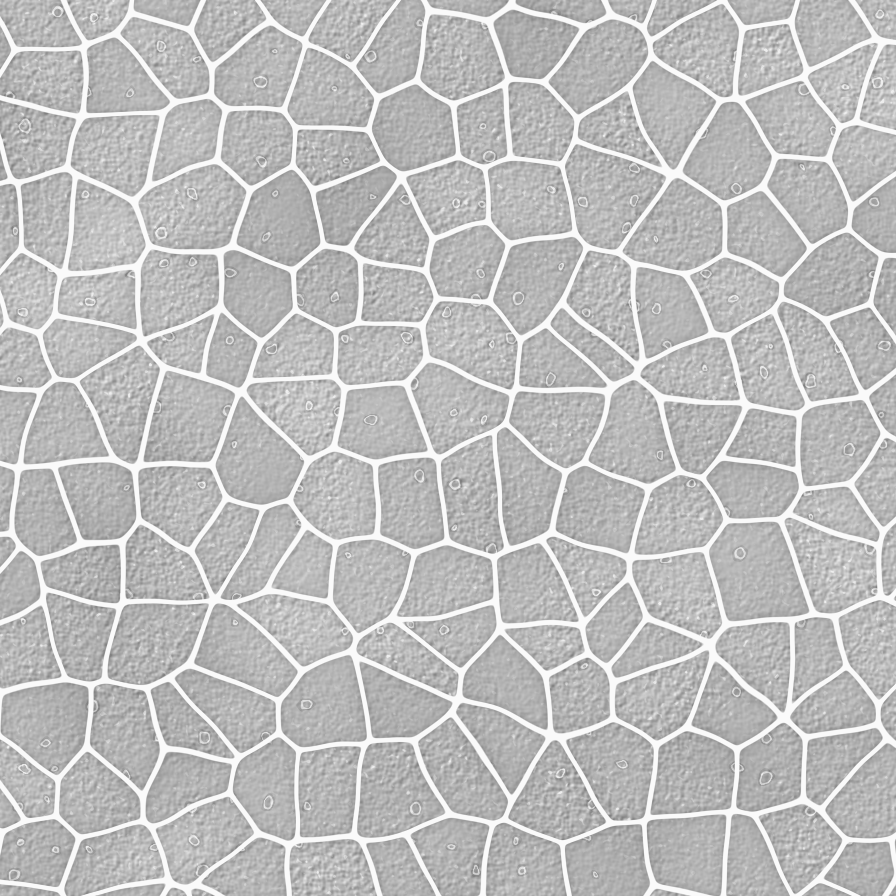
Write a three.js fragment shader that draws this texture.

```glsl
// Grey stone paving with pale joints: a jittered Voronoi diagram, slightly warped,
// gives rounded stones. Embossed gradient noise makes their rough grain, and a
// scattered grid of small oval rings adds pits.
varying vec2 vUv;

vec2 hash2(vec2 p) {
  vec3 q = fract(p.xyx * vec3(0.1031, 0.1030, 0.0973));
  q += dot(q, q.yzx + 33.33);
  return fract((q.xx + q.yz) * q.zy);
}

float gradientCorner(vec2 cell, vec2 corner, vec2 f) {
  return dot(hash2(cell + corner + 71.0) * 2.0 - 1.0, f - corner);
}

float gradientNoise(vec2 p) {
  vec2 i = floor(p), f = fract(p);
  vec2 u = f * f * f * (f * (f * 6.0 - 15.0) + 10.0);
  float low = mix(gradientCorner(i, vec2(0.0), f),
                  gradientCorner(i, vec2(1.0, 0.0), f), u.x);
  float high = mix(gradientCorner(i, vec2(0.0, 1.0), f),
                   gradientCorner(i, vec2(1.0), f), u.x);
  return mix(low, high, u.y);
}

vec2 noise2(vec2 p) {
  return vec2(gradientNoise(p), gradientNoise(p + vec2(37.2, 81.7)));
}

vec2 stoneSite(vec2 cell) {
  return 0.03 + 0.94 * hash2(cell + 19.0);
}

// Returns the rounded distance to the nearest joint and a random value per stone.
vec2 stones(vec2 p) {
  vec2 i = floor(p), f = fract(p);
  vec2 nearestCell = vec2(0.0), nearest = vec2(0.0);
  float best = 8.0;
  for (int y = -1; y <= 1; y++) {
    for (int x = -1; x <= 1; x++) {
      vec2 cell = vec2(float(x), float(y));
      vec2 toSite = cell + stoneSite(i + cell) - f;
      float d = dot(toSite, toSite);
      if (d < best) {
        best = d;
        nearest = toSite;
        nearestCell = cell;
      }
    }
  }
  // A smooth minimum over all borders rounds the corners.
  float sum = 0.0;
  for (int y = -2; y <= 2; y++) {
    for (int x = -2; x <= 2; x++) {
      vec2 cell = nearestCell + vec2(float(x), float(y));
      vec2 toSite = cell + stoneSite(i + cell) - f;
      vec2 across = toSite - nearest;
      if (dot(across, across) > 0.00001) {
        sum += exp(-45.0 * dot(0.5 * (nearest + toSite), normalize(across)));
      }
    }
  }
  return vec2(-log(sum) / 45.0, hash2(i + nearestCell + 53.0).x);
}

float relief(vec2 p) {
  return gradientNoise(p * 125.0) + 0.8 * gradientNoise(p * 235.0 + 9.0);
}

// Oval rings with a lit rim, a dark outline and a slightly dark floor.
float pits(vec2 uv) {
  vec2 p = uv * 25.0 + 0.09 * noise2(uv * 110.0);
  vec2 cell = floor(p);
  vec2 kind = hash2(cell + 7.0);
  vec2 q = fract(p) - 0.27 - 0.46 * hash2(cell + 31.0);
  float angle = 6.2832 * kind.y;
  q = mat2(cos(angle), sin(angle), -sin(angle), cos(angle)) * q;
  q.x *= 1.0 + 0.5 * fract(kind.y * 9.0);
  float radius = mix(0.05, 0.17, fract(kind.x * 17.0));
  float d = length(q) - radius;
  float rim = 1.0 - smoothstep(0.012, 0.04, abs(d));
  float outline = 1.0 - smoothstep(0.015, 0.045, abs(d - 0.055));
  float pitFloor = 1.0 - smoothstep(-0.05, -0.01, d);
  return step(kind.x, 0.27) * (0.15 * rim - 0.07 * outline - 0.05 * pitFloor);
}

void main() {
  // Bend the joints gently, then measure the distance to them.
  vec2 warped = vUv + 0.02 * noise2(vUv * 5.0) + 0.007 * noise2(vUv * 17.0 + 4.0);
  vec2 stone = stones(warped * 12.5);
  float jointDistance = stone.x / 12.5;

  // Cloudy tone, with some stones smoother than others.
  float cloud = gradientNoise(vUv * 4.0 + 2.0) + 0.5 * gradientNoise(vUv * 11.0);
  float roughness = mix(0.55, 1.15, stone.y) + 0.7 * gradientNoise(vUv * 15.0 + 6.0);
  float grey = 0.715 + 0.09 * cloud + 0.025 * (stone.y - 0.5);

  // Fine grain lit from the upper left, with sparse pale flecks.
  vec2 light = vec2(-0.0011, 0.0011);
  grey += 0.16 * roughness * (relief(vUv - light) - relief(vUv + light));
  grey += 0.12 * roughness * smoothstep(0.24, 0.5, gradientNoise(vUv * 170.0 + 3.0));
  grey += pits(vUv);

  // Dark worn rim beside each joint.
  grey -= 0.09 * exp(-max(jointDistance - 0.0027, 0.0) / 0.0045);
  grey = clamp(grey, 0.5, 0.93);

  float joint = 1.0 - smoothstep(0.0019, 0.0036, jointDistance);
  gl_FragColor = vec4(vec3(mix(grey, 0.98, joint)), 1.0);
}
```
